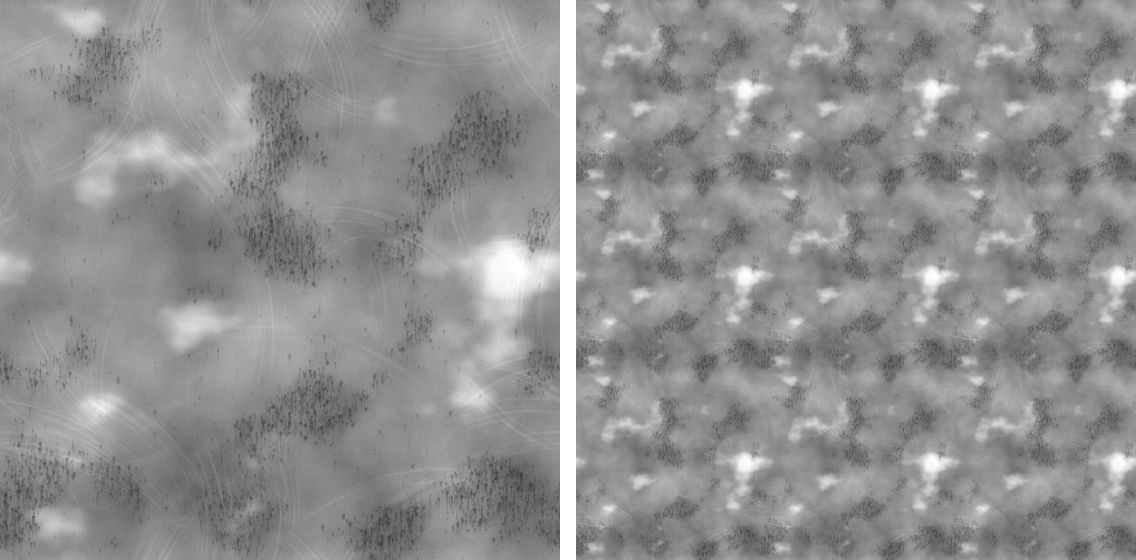
Left, the tile; right, the same tile 3 across and 3 down.
Reproduce this texture procedurally as a Shadertoy shader.

```glsl
// Tiling grey worn surface: soft clouds, wiped arc scratches and dripping dark grime.

const float BASE_TONE = 0.562;
const float CLOUD_CONTRAST = 0.20;
const float GLOW_STRENGTH = 0.34;
const float SMUDGE_STRENGTH = 0.018;
const float SCRATCH_STRENGTH = 0.042;
const int SCRATCH_COUNT = 30;
const float SPECK_DARKNESS = 0.25;
const float STREAK_DARKNESS = 0.13;
const float STAIN_DARKNESS = 0.11;
const float SPECK_SOFTNESS = 0.0013;
const float GRAIN = 0.022;
const float TAU = 6.28319;

vec2 hash2(vec2 p, float seed) {
    vec3 q = fract((p.xyx + seed * 17.3) * vec3(0.1031, 0.1030, 0.0973));
    q += dot(q, q.yzx + 33.33);
    return fract((q.xx + q.yz) * q.zy);
}

float cornerSlope(vec2 cell, vec2 offset, vec2 f, vec2 period, float seed) {
    float angle = TAU * hash2(mod(cell + offset, period), seed).x;
    return dot(vec2(cos(angle), sin(angle)), f - offset);
}

// Gradient noise that wraps after a whole period
float gradientNoise(vec2 p, vec2 period, float seed) {
    vec2 cell = floor(p), f = p - cell;
    vec2 w = f * f * f * (f * (f * 6.0 - 15.0) + 10.0);
    vec2 right = vec2(1, 0), up = vec2(0, 1);
    float low = mix(cornerSlope(cell, vec2(0), f, period, seed),
                    cornerSlope(cell, right, f, period, seed), w.x);
    float high = mix(cornerSlope(cell, up, f, period, seed),
                     cornerSlope(cell, right + up, f, period, seed), w.x);
    return mix(low, high, w.y);
}

float tileNoise(vec2 uv, vec2 repeats, float seed) {
    return gradientNoise(uv * repeats, repeats, seed);
}

float fbm(vec2 uv, vec2 repeats, int octaves, float seed) {
    float sum = 0.0, amplitude = 1.0;
    for (int i = 0; i < octaves; i++) {
        sum += amplitude * tileNoise(uv, repeats, seed + float(i));
        repeats *= 2.0;
        amplitude *= 0.48;
    }
    return sum;
}

// Bundles of fine light lines along partial circles
float arcScratches(vec2 uv) {
    float sum = 0.0;
    for (int i = 0; i < SCRATCH_COUNT; i++) {
        float id = float(i);
        vec2 center = hash2(vec2(id, 3.0), 41.0);
        vec2 shape = hash2(vec2(id, 8.0), 43.0);
        vec2 sweep = hash2(vec2(id, 5.0), 47.0);
        vec2 d = fract(uv - center + 0.5) - 0.5;
        float radius = mix(0.12, 0.43, sqrt(shape.x));
        float width = mix(0.02, 0.05, shape.y);
        float r = length(d);
        float turn = fract((atan(d.y, d.x) / TAU) - sweep.x + 0.5) - 0.5;
        float span = mix(0.07, 0.17, sweep.y);
        float band = (1.0 - smoothstep(0.3, 1.0, abs(r - radius) / width))
                   * (1.0 - smoothstep(0.4, 1.0, abs(turn) / span));
        if (band <= 0.0) continue;
        float lines = gradientNoise(vec2(r * 170.0 + turn * 9.0, turn * 14.0), vec2(512), id + 50.0);
        sum += band * (smoothstep(-0.05, 0.45, lines) + 0.12);
    }
    return min(sum, 1.6);
}

// Scattered dots, each with a fading drip below
float drippingSpecks(vec2 uv, vec2 grid, float chance, float seed) {
    vec2 p = uv * grid, id = floor(p);
    float dark = 0.0;
    for (int y = -1; y <= 2; y++)
    for (int x = -1; x <= 1; x++) {
        vec2 cell = id + vec2(x, y), key = mod(cell, grid);
        vec2 place = hash2(key, seed), kind = hash2(key, seed + 1.0);
        float present = smoothstep(0.0, 0.08, chance - kind.x);
        if (present <= 0.0) continue;
        vec2 d = (p - cell - place) / grid;
        float size = mix(0.12, 0.40, kind.y * kind.y) / grid.x;
        float drip = mix(0.3, 1.9, fract(place.x * 7.0 + kind.y * 3.0)) / grid.y;
        float head = 1.0 - smoothstep(-SPECK_SOFTNESS, SPECK_SOFTNESS, length(d * vec2(1.0, 0.7)) - size);
        float tail = 1.0 - smoothstep(-SPECK_SOFTNESS, SPECK_SOFTNESS, abs(d.x) - 0.6 * size);
        tail *= smoothstep(-drip, 0.0, d.y) * (1.0 - smoothstep(0.0, size, d.y));
        dark = max(dark, present * max(head, 0.75 * tail));
    }
    return dark;
}

void mainImage(out vec4 fragColor, in vec2 fragCoord) {
    vec2 uv = fragCoord / iResolution.xy;

    // Soft clouds, bright glows and faint smudges
    float cloud = fbm(uv, vec2(4), 5, 1.0);
    float glow = smoothstep(0.18, 0.75, fbm(uv, vec2(4, 5), 4, 11.0));
    float smudge = smoothstep(0.20, 0.27, fbm(uv, vec2(5, 7), 3, 17.0));
    float tone = BASE_TONE + CLOUD_CONTRAST * cloud + GLOW_STRENGTH * glow - SMUDGE_STRENGTH * smudge;
    tone += SCRATCH_STRENGTH * arcScratches(uv);

    // Grime gathers in patches, mostly away from the glows
    float grime = fbm(uv, vec2(5), 4, 23.0) - 0.25 * cloud - 0.5 * glow;
    float patchMask = smoothstep(0.02, 0.5, grime);
    float chance = 0.05 + 0.75 * patchMask;
    vec2 ragged = uv + 0.003 * vec2(tileNoise(uv, vec2(190), 31.0), tileNoise(uv, vec2(170), 33.0));
    float specks = max(drippingSpecks(ragged, vec2(120, 60), chance, 61.0),
                       0.8 * drippingSpecks(ragged, vec2(170, 90), chance, 71.0));
    float streaks = tileNoise(uv, vec2(140, 36), 35.0) + 0.6 * tileNoise(uv, vec2(230, 80), 37.0);
    streaks = smoothstep(-0.1, 0.35, streaks) * patchMask;
    tone *= 1.0 - SPECK_DARKNESS * specks - STREAK_DARKNESS * streaks - STAIN_DARKNESS * patchMask;

    tone += GRAIN * tileNoise(uv, vec2(220), 39.0);
    fragColor = vec4(vec3(clamp(tone, 0.0, 1.0)), 1.0);
}
```
